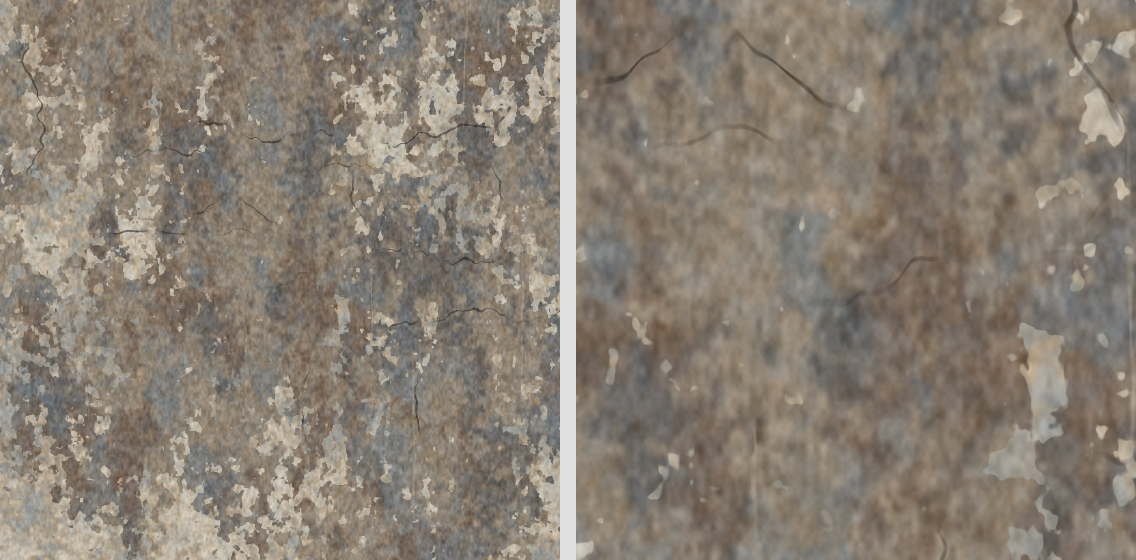
Left: the whole. Right: its middle third, enlarged.
Give the GLSL for this texture, as a Shadertoy shader.

```glsl
// Weathered plaster wall: brown-grey stains, flaking pale paint, streaks and thin cracks.

const vec3 STONE_GREY  = vec3(0.42, 0.40, 0.38);
const vec3 EARTH_BROWN = vec3(0.47, 0.41, 0.36);
const vec3 WARM_TAUPE  = vec3(0.56, 0.515, 0.455);
const vec3 ASH_GREY    = vec3(0.62, 0.61, 0.58);
const vec3 PALE_SAND   = vec3(0.70, 0.645, 0.56);
const vec3 CHALK       = vec3(0.77, 0.74, 0.68);
const vec3 COOL_STAIN  = vec3(0.45, 0.48, 0.50);
const vec3 CRACK_DARK  = vec3(0.20, 0.17, 0.15);

float hash(vec2 p) {
    vec3 q = fract(p.xyx * 0.1031);
    q += dot(q, q.yzx + 33.33);
    return fract((q.x + q.y) * q.z);
}

float noise(vec2 p) {
    vec2 cell = floor(p), f = fract(p);
    f = f * f * (3.0 - 2.0 * f);
    float low  = mix(hash(cell), hash(cell + vec2(1, 0)), f.x);
    float high = mix(hash(cell + vec2(0, 1)), hash(cell + vec2(1, 1)), f.x);
    return mix(low, high, f.y);
}

// Layered noise, normalised to 0..1
float fbm(vec2 p, int octaves) {
    float sum = 0.0, total = 0.0, amplitude = 1.0;
    for (int i = 0; i < octaves; i++) {
        sum += amplitude * noise(p);
        total += amplitude;
        amplitude *= 0.58;
        p = p * 2.03 + vec2(17.3, 9.1);
    }
    return sum / total;
}

// Broken wobbly line running along x from the origin
float crackLine(vec2 p, float len, float width, float wobble, float seed) {
    float bend = (fbm(vec2(p.x * 11.0, seed), 4) - 0.5) * wobble;
    float thickness = width * (0.4 + noise(vec2(p.x * 60.0, seed + 5.0)));
    float line = 1.0 - smoothstep(thickness * 0.4, thickness * 1.6, abs(p.y - bend));
    float ends = smoothstep(0.0, 0.04, p.x) * (1.0 - smoothstep(len - 0.05, len, p.x));
    float gaps = smoothstep(0.3, 0.65, fbm(vec2(p.x * 22.0, seed + 9.0), 3));
    return line * ends * gaps;
}

// Stained ground under the paint
vec3 groundColor(vec2 p, float streaks) {
    float hue = fbm(p * vec2(9.0, 6.0) + 31.0, 5);
    float tone = 0.5 * fbm(p * vec2(13.0, 9.0) + 53.0, 5)
               + 0.3 * streaks + 0.2 * fbm(p * 75.0 + 7.0, 2);
    vec3 color = mix(STONE_GREY, EARTH_BROWN, smoothstep(0.4, 0.6, hue));
    color = mix(color, WARM_TAUPE, smoothstep(0.41, 0.54, tone));
    float cool = smoothstep(0.52, 0.72, fbm(p * vec2(17.0, 12.0) + 83.0, 5));
    return mix(color, COOL_STAIN, 0.55 * cool);
}

// Remaining paint, from ash grey through sand to chalk
vec3 paintColor(vec2 p) {
    float tone = 0.6 * fbm(p * vec2(12.0, 9.0) + 101.0, 5) + 0.4 * fbm(p * 85.0 + 3.0, 2);
    vec3 color = mix(ASH_GREY, PALE_SAND, smoothstep(0.38, 0.48, tone));
    return mix(color, CHALK, smoothstep(0.48, 0.58, tone));
}

// Paint survives mostly near the left edge and the foot of the wall
float paintField(vec2 p, float streaks) {
    float place = 0.20 * (1.0 - smoothstep(0.1, 0.55, p.y))
                + 0.20 * (1.0 - smoothstep(0.0, 0.35, p.x))
                + 0.12 * smoothstep(0.75, 1.0, p.x);
    float broad = fbm(p * vec2(6.0, 4.5) + 12.0, 5);
    float flakes = fbm(p * vec2(62.0, 56.0) + 41.0, 3);
    return place + 0.95 * broad + 0.6 * streaks + 0.75 * flakes;
}

// Fine grain with a slight colour speckle
vec3 grain(vec2 p) {
    float weave = noise(p * vec2(260.0, 150.0)) - 0.5;
    float pits = fbm(p * vec2(120.0, 95.0) + 61.0, 3) - 0.5;
    float warm = fbm(p * vec2(70.0, 60.0) + 23.0, 3) - 0.5;
    return vec3(0.09 * weave + 0.20 * pits) + 0.07 * warm * vec3(1.0, 0.0, -1.0);
}

void mainImage(out vec4 fragColor, in vec2 fragCoord) {
    vec2 p = fragCoord / iResolution.xy;
    vec2 warped = p + 0.012 * (vec2(fbm(p * 24.0, 3), fbm(p * 24.0 + 70.0, 3)) - 0.5);
    float streaks = fbm(warped * vec2(30.0, 7.0) + 19.0, 5);

    // Paint flakes over stained ground
    float field = paintField(warped, streaks);
    float paint = smoothstep(1.34, 1.40, field);
    vec3 color = mix(groundColor(warped, streaks), paintColor(warped), 0.92 * paint);

    // Dark cracks, level and upright, and faint pale scratches
    for (int i = 0; i < 16; i++) {
        float id = float(i);
        vec2 start = vec2(hash(vec2(id, 3.0)), hash(vec2(id, 8.0)));
        bool upright = i % 3 == 0;
        if (!upright) start = vec2(start.x * 0.8, mix(start.y, 0.63, 0.6));
        vec2 local = p - start;
        if (upright) local = local.yx;
        float len = mix(0.12, 0.42, hash(vec2(id, 14.0)));
        float crack = crackLine(local, len, 0.0018, 0.09, id * 7.0);
        color = mix(color, CRACK_DARK, 0.6 * crack);

        vec2 scratchStart = vec2(hash(vec2(id, 21.0)), hash(vec2(id, 27.0)));
        vec2 scratchLocal = (p - scratchStart).yx;
        float scratch = crackLine(scratchLocal, len, 0.0016, 0.012, id * 5.0 + 2.0);
        color = mix(color, PALE_SAND, 0.4 * scratch);
    }

    color += grain(p);
    fragColor = vec4(clamp(color, 0.0, 1.0), 1.0);
}
```
